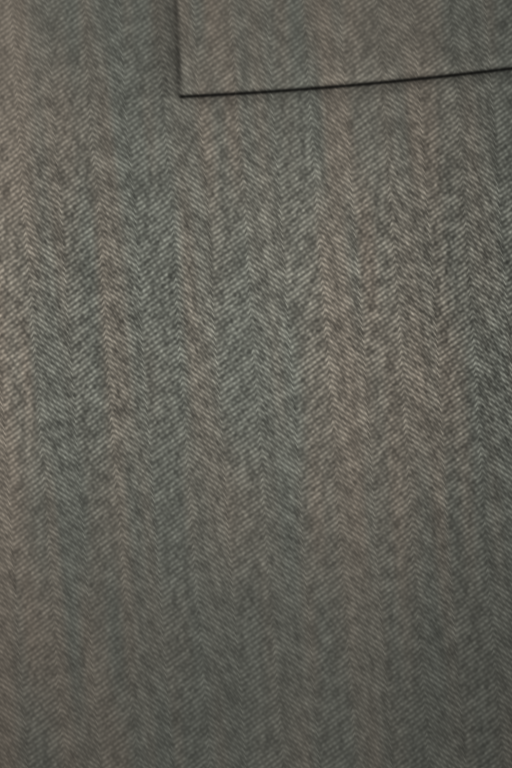
Write a Shadertoy shader that draws this texture.

```glsl
// Herringbone wool cloth seen close up, with a stitched pocket corner at the top.
// A triangle wave bends the twill ridges into chevron columns; noise breaks them
// into uneven stitches and warm streaks, and a focus band softens the far parts.

const float TAU = 6.2831853;
const float WIDTH = 0.668;      // cloth width, with the height as 1
const float COLUMNS = 14.0;     // chevron columns across
const float RIDGES = 132.0;     // twill ridges down
const float YARNS = 112.0;      // yarns across
const float TWILL_SLOPE = 0.68;
const vec3 COOL_WOOL = vec3(0.985, 1.0, 0.925);
const vec3 WARM_WOOL = vec3(1.055, 0.99, 0.895);
const vec2 CORNER = vec2(0.234, 0.874);

float hash(vec2 p) {
    return fract(sin(dot(p, vec2(127.1, 311.7))) * 43758.5453);
}

float noise(vec2 p) {
    vec2 i = floor(p), f = fract(p);
    f = f * f * (3.0 - 2.0 * f);
    vec2 e = vec2(1.0, 0.0);
    return mix(mix(hash(i), hash(i + e.xy), f.x),
               mix(hash(i + e.yx), hash(i + e.xx), f.x), f.y);
}

float bell(float x, float radius) {
    return exp(-x * x / (radius * radius));
}

// Signed weave relief: diagonal ridges broken into uneven stitches
float weave(vec2 p, float columnWidth) {
    float pair = p.x / (2.0 * columnWidth);
    float zigzag = abs(fract(pair) * 2.0 - 1.0) * columnWidth;
    float phase = (p.y + TWILL_SLOPE * zigzag) * RIDGES;
    phase += 0.5 * smoothstep(-0.2, 0.2, sin(TAU * pair));  // broken chevron tips
    float yarn = p.x / WIDTH * YARNS;
    float ridge = cos(TAU * phase);
    float stitch = cos(TAU * (yarn + 0.5 * phase));
    float slub = noise(vec2(yarn, phase + 0.5)) - 0.5;
    float fibre = noise(p * vec2(330.0, 300.0)) - 0.5;
    return 0.5 * ridge + 0.38 * stitch * (0.55 + 0.45 * ridge)
         + slub * (1.5 + 0.7 * ridge) + 0.9 * fibre;
}

// Warm-to-cool mix from streaks that run along the columns
float warmth(vec2 p) {
    float broad = noise(vec2(p.x * 19.0, p.y * 2.2 + 4.0));
    float narrow = noise(vec2(p.x * 55.0 + 9.0, p.y * 6.0));
    float streak = 0.5 * broad + 0.5 * narrow;
    return smoothstep(0.2, 0.95, streak);
}

// Soft lighting: bright middle left, falling off to the bottom and right
float lighting(vec2 p) {
    float light = mix(0.325, 0.403, smoothstep(0.0, 0.55, p.y));
    light -= 0.03 * smoothstep(0.72, 1.0, p.y);
    light -= 0.035 * smoothstep(0.42, WIDTH, p.x);
    light += 0.025 * bell(length(p - vec2(0.36, 0.6)), 0.2);
    return light + 0.03 * bell(p.x, 0.05) * smoothstep(0.1, 0.5, p.y);
}

// Brightness factor of the pocket: x is the hem below, y the side seam
vec2 pocketSeam(vec2 p) {
    float t = (p.x - CORNER.x) / (WIDTH - CORNER.x);
    float hem = p.y - CORNER.y - 0.02 * t - 0.017 * t * t;
    float side = p.x - CORNER.x + 0.04 * (p.y - CORNER.y);
    float alongHem = smoothstep(-0.004, 0.004, side);
    float alongSide = smoothstep(-0.004, 0.004, hem);
    float hemShade = 0.6 * bell(hem, 0.0026) + 0.14 * bell(hem + 0.004, 0.009)
                   - 0.08 * bell(hem - 0.009, 0.006);
    float sideShade = 0.22 * bell(side, 0.004) + 0.14 * bell(side + 0.012, 0.022)
                    - 0.07 * bell(side - 0.012, 0.008);
    return 1.0 - vec2(hemShade * alongHem, sideShade * alongSide);
}

void mainImage(out vec4 fragColor, in vec2 fragCoord) {
    vec2 p = fragCoord / iResolution.xy * vec2(WIDTH, 1.0);

    // Cloth leans slightly and ripples a little
    vec2 cloth = p;
    cloth.x += 0.07 * (p.y - 0.5) + 0.004 * (noise(p * 7.0) - 0.5);
    cloth.y += 0.006 * (noise(p * 5.0 + 3.0) - 0.5);

    // Weave, sharpest inside the focus band
    float focus = mix(0.4, 1.0, bell(p.y - 0.6, 0.27));
    float relief = weave(cloth, WIDTH / COLUMNS) * 0.108 * focus;

    // Streaked wool colour under the lighting
    float warm = warmth(cloth);
    warm = clamp(warm + 0.7 * bell(p.x, 0.045), 0.0, 1.0);
    float mottle = noise(cloth * vec2(110.0, 60.0)) - 0.5;
    float tone = lighting(p) + relief + 0.02 * (warm - 0.4) + 0.03 * mottle;
    vec3 color = mix(COOL_WOOL, WARM_WOOL, warm) * tone;

    // Pocket seams
    vec2 seam = pocketSeam(p);
    color *= seam.x * seam.y;

    fragColor = vec4(clamp(color, 0.0, 1.0), 1.0);
}
```
